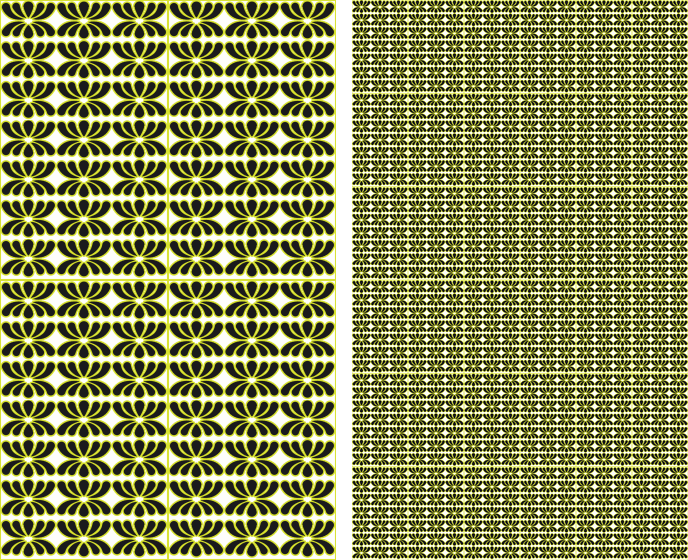
Left: one tile. Right: repeated 3 by 3.
Give the GLSL for this pattern, as a Shadertoy shader.

```glsl
// Dark ten-petal fan flowers outlined in lime on white, in framed tiles that repeat.
#define TILES vec2(2.0, 2.0)        // framed tiles across and down
#define TILE_SIZE vec2(230.0, 384.0) // tile extent in design units
#define FLOWERS vec2(3.0, 7.0)      // flowers per tile
#define PITCH vec2(76.0, 54.4)      // flower spacing
#define INSET vec2(0.9, 0.8)        // gap before the first flower, from top left
#define OUTLINE 2.0                 // width of the petal outline
#define FRAME 1.35                  // half width of the frame lines
#define TAPER 0.75                  // below 1 makes the petals fuller
#define INK vec3(0.10, 0.10, 0.11)
#define LIME vec3(0.84, 0.88, 0.16)
#define PAPER vec3(0.995, 0.995, 0.985)

const int SEGMENTS = 10;

// Distance to a petal: a quadratic curve whose radius swells from root to tip.
float petal(vec2 p, vec2 root, vec2 bend, vec2 tip, float radius) {
    float nearest = 1e5;
    vec2 a = root;
    float ra = 0.3;
    for (int i = 1; i <= SEGMENTS; i++) {
        float t = float(i) / float(SEGMENTS);
        vec2 b = mix(mix(root, bend, t), mix(bend, tip, t), t);
        float rb = mix(0.3, radius, pow(t, TAPER));
        vec2 ab = b - a;
        float h = clamp(dot(p - a, ab) / dot(ab, ab), 0.0, 1.0);
        nearest = min(nearest, length(p - a - ab * h) - mix(ra, rb, h));
        a = b;
        ra = rb;
    }
    return nearest;
}

// Mirrored flower: centre, inner and outer petals above and below.
float flower(vec2 p) {
    p.x = abs(p.x);
    float d = petal(p, vec2(0, 4.5), vec2(0, 12), vec2(0, 19), 6.9);
    d = min(d, petal(p, vec2(4, 4), vec2(13, 9), vec2(16.8, 19), 5.2));
    d = min(d, petal(p, vec2(7, 2), vec2(26, 3), vec2(30.7, 18.3), 5.6));
    d = min(d, petal(p, vec2(0, -7), vec2(0, -12), vec2(0, -18), 6.6));
    d = min(d, petal(p, vec2(4, -5), vec2(12, -8), vec2(16.5, -17), 5.0));
    return min(d, petal(p, vec2(7, -2.5), vec2(25, -3.5), vec2(30.7, -16), 5.6));
}

float coverage(float d, float pixel) {
    return 1.0 - smoothstep(-0.7 * pixel, 0.7 * pixel, d);
}

void mainImage(out vec4 fragColor, in vec2 fragCoord) {
    float pixel = TILES.x * TILE_SIZE.x / iResolution.x;
    vec2 uv = fragCoord / iResolution.xy;

    // Position inside the tile, measured from its top left corner
    vec2 q = fract(vec2(uv.x, 1.0 - uv.y) * TILES) * TILE_SIZE;
    vec2 cell = clamp(floor((q - INSET) / PITCH), vec2(0.0), FLOWERS - 1.0);
    vec2 p = q - INSET - (cell + 0.5) * PITCH;
    float d = flower(vec2(p.x, -p.y));

    // Frame lines centred on the tile edges
    vec2 edge = min(q, TILE_SIZE - q);
    float frame = min(edge.x, edge.y) - FRAME;

    vec3 color = mix(PAPER, LIME, coverage(d - OUTLINE, pixel));
    color = mix(color, INK, coverage(d, pixel));
    color = mix(color, LIME, coverage(frame, pixel));
    fragColor = vec4(color, 1.0);
}
```
